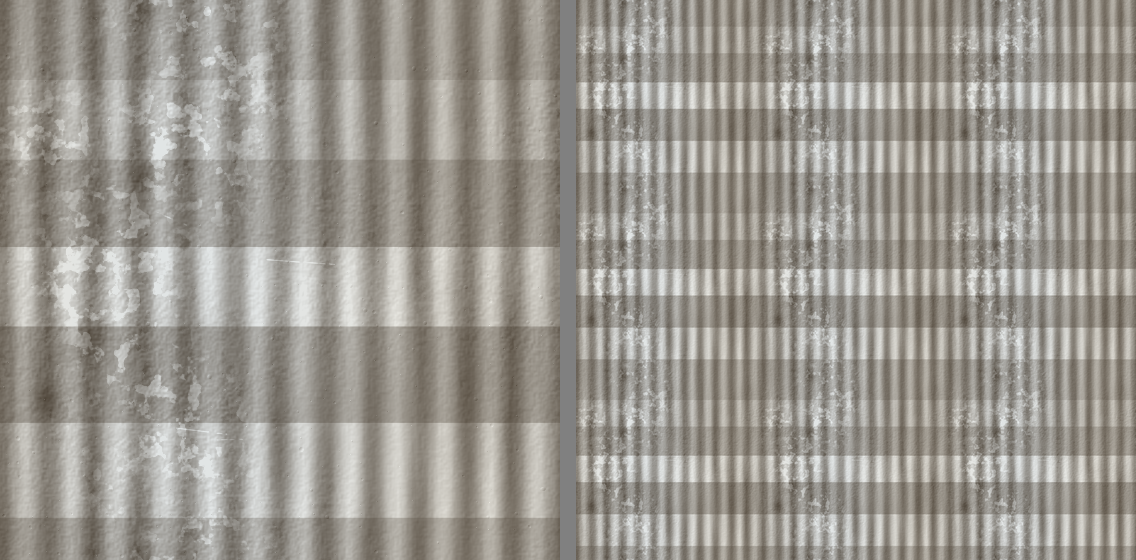
Left: one tile. Right: repeated 3 by 3.
Write a WebGL 2 fragment shader that draws this texture.

```glsl
#version 300 es
precision highp float;
// Weathered corrugated metal: twelve upright ridges crossed by pale and dull bands.
#define RIDGES 12.0
#define VALLEY_TONE 0.29
#define CREST_TONE 0.70
#define WOBBLE 0.16
#define GRAIN 0.50
#define STREAKS 0.14
#define FLAKES 0.26
#define PIT_CELLS 44.0
#define PIT_CHANCE 0.24
#define SCRATCH_WIDTH 0.0013

uniform vec2 u_resolution;
out vec4 fragColor;

const float TAU = 6.2831853;
const vec3 DARK_METAL = vec3(0.30, 0.26, 0.21);
const vec3 PALE_METAL = vec3(0.86, 0.85, 0.82);
const vec3 COOL_TINT = vec3(0.975, 1.0, 1.035);

// Bands: lower edge of each and its brightness
const float BAND_EDGE[6] = float[](0.0755, 0.245, 0.417, 0.559, 0.715, 0.857);
const float BAND_GAIN[6] = float[](1.40, 0.93, 1.42, 0.94, 1.22, 1.02);
// Scratches: centre, half length, angle
const vec4 SCRATCH[4] = vec4[](vec4(0.537, 0.532, 0.060, -0.07), vec4(0.305, 0.610, 0.030, -0.40),
                               vec4(0.410, 0.215, 0.022, 0.02), vec4(0.360, 0.230, 0.045, -0.12));
// Stains: centre, radius
const vec3 STAIN[5] = vec3[](vec3(0.257, 0.685, 0.022), vec3(0.085, 0.285, 0.026),
                             vec3(0.262, 0.985, 0.030), vec3(0.090, 0.725, 0.016), vec3(0.165, 0.395, 0.040));

float hash(vec2 p) {
  uvec2 q = uvec2(p) * uvec2(1597u, 3812u) + uvec2(71u, 913u);
  uint n = (q.x ^ (q.y * 2741u)) * 747796u + 28913u;
  n = (n ^ (n >> 15)) * 277803u;
  n = (n ^ (n >> 13)) * 66601u;
  return float((n ^ (n >> 16)) & 65535u) / 65535.0;
}

// Value noise with a whole number of cells per tile
float noise(vec2 uv, vec2 cells) {
  vec2 p = uv * cells, i = floor(p), f = p - i;
  f = f * f * (3.0 - 2.0 * f);
  vec2 a = mod(i, cells), b = mod(i + 1.0, cells);
  return mix(mix(hash(a), hash(vec2(b.x, a.y)), f.x),
             mix(hash(vec2(a.x, b.y)), hash(b), f.x), f.y);
}

float fbm(vec2 uv, vec2 cells) {
  float sum = 0.0, weight = 0.5;
  for (int i = 0; i < 4; i++) {
    sum += weight * noise(uv, cells);
    cells *= 2.0;
    weight *= 0.5;
  }
  return sum / 0.9375;
}

// Shortest offset on the wrapped tile
vec2 wrapped(vec2 d) { return fract(d + 0.5) - 0.5; }

float swell(float x, float centre) { return cos(TAU * (x - centre)); }

float bandGain(float y, float soft) {
  float gain = BAND_GAIN[5];
  for (int i = 0; i < 6; i++)
    gain = mix(gain, BAND_GAIN[i], smoothstep(-soft, soft, y - BAND_EDGE[i]));
  return gain;
}

float relief(vec2 uv) {
  return 0.55 * noise(uv, vec2(110.0)) + 0.45 * noise(uv, vec2(230.0));
}

// Small dents and blisters, lit from the upper left
float pits(vec2 uv) {
  vec2 p = uv * PIT_CELLS, cell = mod(floor(p), PIT_CELLS);
  vec2 centre = 0.3 + 0.4 * vec2(hash(cell + 101.0), hash(cell + 211.0));
  vec2 d = fract(p) - centre;
  float radius = mix(0.07, 0.24, pow(hash(cell + 307.0), 3.0));
  float size = length(d) * mix(0.8, 1.5, noise(uv, vec2(150.0)));
  float side = hash(cell + 503.0) < 0.5 ? -1.0 : 1.0;
  float present = step(hash(cell + 401.0), PIT_CHANCE);
  return present * side * dot(d, vec2(-0.7, 0.7)) / radius * (1.0 - smoothstep(0.5, 1.0, size / radius));
}

float scratches(vec2 uv) {
  float mark = 0.0;
  for (int i = 0; i < 4; i++) {
    vec2 d = wrapped(uv - SCRATCH[i].xy), along = vec2(cos(SCRATCH[i].w), sin(SCRATCH[i].w));
    float t = clamp(dot(d, along), -SCRATCH[i].z, SCRATCH[i].z);
    mark = max(mark, 1.0 - smoothstep(0.3, 1.6, length(d - along * t) / SCRATCH_WIDTH));
  }
  return mark * smoothstep(0.2, 0.6, noise(uv, vec2(130.0)));
}

float stains(vec2 uv) {
  float dirt = 0.0;
  for (int i = 0; i < 5; i++) {
    vec2 d = wrapped(uv - STAIN[i].xy) / STAIN[i].z;
    dirt += exp(-dot(d, d));
  }
  return dirt * mix(0.5, 1.2, fbm(uv, vec2(40.0)));
}

void main() {
  vec2 uv = gl_FragCoord.xy / u_resolution;
  float worn = clamp(0.5 + 0.35 * swell(uv.x, 0.25) + 0.9 * (fbm(uv, vec2(5.0, 4.0)) - 0.5), 0.0, 1.0);

  // Ridges with slight drift and uneven depth
  float drift = WOBBLE * (fbm(uv, vec2(12.0, 3.0)) - 0.5);
  float wave = 0.5 - 0.5 * cos(TAU * (RIDGES * uv.x + drift));
  float depth = mix(0.75, 1.2, noise(uv, vec2(RIDGES, 3.0)));
  float tone = mix(VALLEY_TONE, CREST_TONE, 0.5 + (wave - 0.5) * depth);
  tone += 0.035 * swell(uv.x, 0.48) + 0.16 * (fbm(uv, vec2(6.0, 5.0)) - 0.5);
  tone *= bandGain(uv.y, 0.6 / u_resolution.y);

  // Streaks and embossed grain
  tone += STREAKS * (fbm(uv, vec2(90.0, 6.0)) - 0.5);
  vec2 light = vec2(-0.0013, 0.0013);
  tone += GRAIN * mix(0.35, 1.0, worn) * (relief(uv - light) - relief(uv + light)) * 0.6;

  // Wear: flaked coating, dents, scratches, dirt
  float flake = smoothstep(0.57, 0.66, fbm(uv, vec2(46.0)));
  tone += FLAKES * flake * smoothstep(0.55, 0.9, worn);
  tone -= 0.12 * smoothstep(0.6, 0.7, fbm(uv + 0.37, vec2(60.0))) * worn * (1.0 - wave);
  tone += 0.30 * pits(uv) + 0.22 * scratches(uv) - 0.20 * stains(uv);

  vec3 color = mix(DARK_METAL, PALE_METAL, clamp(tone, 0.02, 1.08));
  color *= mix(vec3(1.0), COOL_TINT, 0.5 + 0.5 * swell(uv.x, 0.36));
  fragColor = vec4(color, 1.0);
}
```
